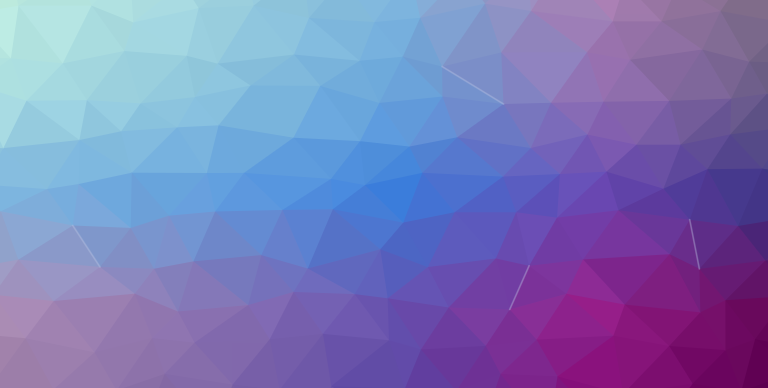
This background is drawn by a Shadertoy shader. Its source:

```glsl
// Low-poly mesh of flat triangles over a mint, blue, violet and plum gradient.

const vec2 CELL = vec2(0.146, 0.106);    // mesh spacing, in canvas heights
const vec2 MESH_SHIFT = vec2(0.015, 0.01);
const float JITTER = 0.62;
const float SHADE_VARIATION = 0.028;
const float GLINT_RARITY = 0.955;

float hash(vec2 p) {
    return fract(sin(dot(p, vec2(127.1, 311.7))) * 43758.54);
}

// Five-stop gradient; the inner stops lie at k.x, k.y, k.z
vec3 ramp(float t, vec3 k, vec3 c0, vec3 c1, vec3 c2, vec3 c3, vec3 c4) {
    vec3 c = mix(c0, c1, clamp(t / k.x, 0.0, 1.0));
    c = mix(c, c2, clamp((t - k.x) / (k.y - k.x), 0.0, 1.0));
    c = mix(c, c3, clamp((t - k.y) / (k.z - k.y), 0.0, 1.0));
    return mix(c, c4, clamp((t - k.z) / (1.0 - k.z), 0.0, 1.0));
}

// Vertical colour ramp minus a horizontal ramp of absorbed light
vec3 gradientColour(vec2 uv) {
    vec3 base = ramp(1.0 - uv.y, vec3(0.25, 0.5, 0.8),
        vec3(0.75, 0.93, 0.88), vec3(0.67, 0.87, 0.88), vec3(0.50, 0.72, 0.88),
        vec3(0.67, 0.55, 0.71), vec3(0.62, 0.50, 0.66));
    vec3 absorbed = ramp(uv.x, vec3(0.25, 0.52, 0.78),
        vec3(0.0), vec3(0.11, 0.09, 0.01), vec3(0.27, 0.23, 0.02),
        vec3(0.09, 0.44, 0.18), vec3(0.26, 0.51, 0.35));
    return clamp(base - absorbed, 0.0, 1.0);
}

// Jittered lattice point; odd rows are shifted by half a cell
vec2 meshVertex(vec2 id) {
    vec2 jitter = vec2(hash(id), hash(id + 57.3)) - 0.5;
    vec2 stagger = vec2(0.5 * mod(id.y, 2.0), 0.0);
    return (id + stagger + JITTER * jitter) * CELL + MESH_SHIFT;
}

// Signed distance to a line, positive on its left
float edgeDistance(vec2 p, vec2 a, vec2 b) {
    vec2 e = normalize(b - a), q = p - a;
    return e.x * q.y - e.y * q.x;
}

float segmentDistance(vec2 p, vec2 a, vec2 b) {
    vec2 e = b - a, q = p - a;
    return length(q - e * clamp(dot(q, e) / dot(e, e), 0.0, 1.0));
}

// Flat triangle colour in rgb, weighted by its smooth coverage in a
vec4 facet(vec2 p, vec2 a, vec2 b, vec2 c, float aspect, float pixel) {
    float d = min(edgeDistance(p, a, b),
              min(edgeDistance(p, b, c), edgeDistance(p, c, a)));
    float coverage = clamp(d / pixel + 0.5, 0.0, 1.0) + 1e-5;
    vec2 centre = (a + b + c) / 3.0;
    vec3 colour = gradientColour(centre / vec2(aspect, 1.0));
    colour += SHADE_VARIATION * (hash(floor(centre * 400.0)) - 0.5);
    return vec4(colour, 1.0) * coverage;
}

void mainImage(out vec4 fragColor, in vec2 fragCoord) {
    float pixel = 1.0 / iResolution.y;
    float aspect = iResolution.x * pixel;
    vec2 p = fragCoord * pixel;
    vec2 home = floor((p - MESH_SHIFT) / CELL);

    vec4 total = vec4(0.0);
    float glint = 0.0;
    for (int y = -1; y <= 1; y++) {
        for (int x = -2; x <= 1; x++) {
            vec2 id = home + vec2(x, y);
            vec2 a = meshVertex(id);
            vec2 b = meshVertex(id + vec2(1, 0));
            vec2 c = meshVertex(id + vec2(0, 1));
            vec2 d = meshVertex(id + vec2(1, 1));

            // Split each quad along its shorter diagonal
            bool rising = distance(a, d) < distance(b, c);
            total += facet(p, a, b, rising ? d : c, aspect, pixel);
            total += facet(p, rising ? a : b, d, c, aspect, pixel);

            // Rare pale hairlines along the slanted edges
            float hairline = 1.0 - smoothstep(0.0, 0.004, segmentDistance(p, a, c));
            glint = max(glint, hairline * step(GLINT_RARITY, hash(id + 19.7)));
        }
    }
    vec3 colour = total.rgb / total.a;
    colour = mix(colour, vec3(0.75, 0.78, 0.9), 0.4 * glint);
    fragColor = vec4(clamp(colour, 0.0, 1.0), 1.0);
}
```
